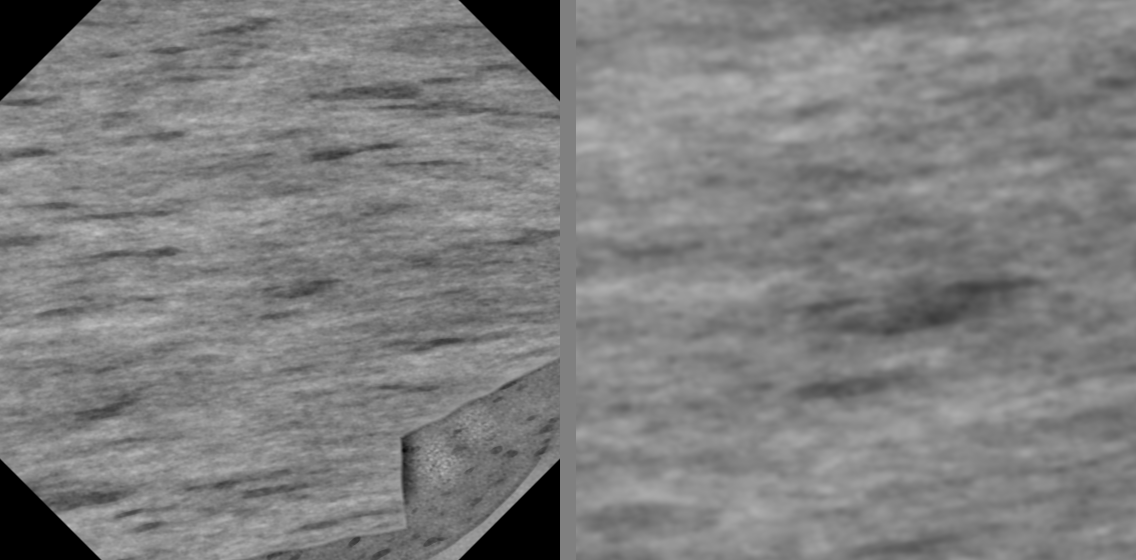
Left, the full canvas; right, a detail of the centre.
Reproduce this texture procedurally as a WebGL 2 fragment shader.

```glsl
#version 300 es
precision highp float;
// Weathered grey wood cut to an octagon, with a recessed corner at lower right.
// The grain is cellular noise (one soft blob per jittered cell) stretched along
// a gently fanning flow; the recess is a distance built from three straight edges.

uniform vec2 u_resolution;
out vec4 fragColor;

const float WOOD_TONE = 0.522;
const float RECESS_TONE = 0.435;
const float RIM_TONE = 0.61;
const float OCTAGON_REACH = 0.819;    // limit of |x| + |y| from the centre
const float SLOPE_LOW = 0.145;        // grain slope at the bottom
const float SLOPE_HIGH = 0.035;       // grain slope at the top
const vec2 BAND_CELLS = vec2(2.2, 13.0);
const vec2 STREAK_CELLS = vec2(6.5, 52.0);
const vec2 FIBRE_CELLS = vec2(19.0, 105.0);
const vec2 GRAIN_CELLS = vec2(75.0, 190.0);
const vec2 SPECK_CELLS = vec2(190.0, 250.0);
const vec2 RECESS_CORNER = vec2(0.714, 0.219);
const float RECESS_SLOPE = 0.5;
const float ARC_RADIUS = 0.564;

vec3 hash3(vec2 cell) {
    vec3 p = fract(cell.xyx * vec3(0.1031, 0.1030, 0.0973));
    p += dot(p, p.yxz + 33.33);
    return fract((p.xxy + p.yzz) * p.zyx);
}

// Signed cellular noise: each cell holds one randomly weighted soft blob.
float blobNoise(vec2 p) {
    vec2 cell = floor(p);
    float sum = 0.0;
    for (int j = -1; j <= 1; j++) {
        for (int i = -1; i <= 1; i++) {
            vec2 id = cell + vec2(i, j);
            vec3 h = hash3(id + 57.0);
            vec2 d = id + h.xy - p;
            float w = max(0.0, 1.0 - dot(d, d));
            sum += (2.0 * h.z - 1.0) * w * w;
        }
    }
    return sum;
}

// Follows the grain: slanted lines with a slow layered wave.
vec2 grainFlow(vec2 uv) {
    float slope = mix(SLOPE_LOW, SLOPE_HIGH, uv.y);
    float wave = 0.004 * sin(7.0 * uv.x + 9.0 * uv.y)
               + 0.0015 * sin(19.0 * uv.x - 23.0 * uv.y);
    return vec2(uv.x, uv.y - slope * (uv.x - 0.5) + wave);
}

float woodTone(vec2 uv, float speck) {
    vec2 q = grainFlow(uv);
    float streak = blobNoise(q * STREAK_CELLS + 11.0);
    float fibre = blobNoise(q * FIBRE_CELLS + 23.0);
    float tone = WOOD_TONE + 0.026 * sin(9.8 * (q.y - 0.54)) - 0.025 * (uv.x - 0.5);
    tone += 0.050 * blobNoise(q * BAND_CELLS + 5.0);
    tone += 0.072 * streak + 0.060 * fibre;
    tone += 0.055 * blobNoise(q * GRAIN_CELLS + 31.0) + 0.028 * speck;
    // Narrow dark cracks where streak and fibre are both low.
    return tone - 0.09 * smoothstep(0.55, 1.3, -(streak + 0.7 * fibre));
}

float recessTone(vec2 uv, float speck) {
    vec2 q = vec2(uv.x + RECESS_SLOPE * uv.y, uv.y - RECESS_SLOPE * uv.x);
    float fleck = blobNoise(q * vec2(38.0, 85.0) + 71.0);
    float tone = RECESS_TONE + 0.045 * blobNoise(q * vec2(9.0, 22.0) + 43.0);
    tone += 0.045 * fleck + 0.045 * speck;
    tone -= 0.10 * smoothstep(0.5, 1.0, -fleck);
    // Two pale worn patches with speckled borders.
    float near = length(uv - vec2(0.785, 0.178)) + 0.008 * fleck;
    float far = length(uv - vec2(0.848, 0.238)) + 0.008 * fleck;
    float patches = max(smoothstep(0.062, 0.018, near), 0.85 * smoothstep(0.054, 0.012, far));
    return tone + patches * (0.13 + 0.05 * speck);
}

void main() {
    vec2 uv = gl_FragCoord.xy / u_resolution;
    float aa = 1.5 / min(u_resolution.x, u_resolution.y);
    vec2 centred = uv - 0.5;
    float speck = blobNoise(uv * SPECK_CELLS + 3.0);

    // Signed distance to the recess, negative inside.
    float wobble = 0.003 * blobNoise(uv * 22.0);
    vec2 c = uv - RECESS_CORNER;
    float above = (c.y - RECESS_SLOPE * c.x) * 0.894 + wobble;
    float left = -c.x - 0.06 * c.y + wobble;
    float overLower = uv.y - 0.06 - 0.2 * (uv.x - 0.73) + wobble;
    float edge = min(max(above, left), overLower);

    // Wood with a pale worn rim beside the recess.
    float wood = woodTone(uv, speck);
    float rimWidth = mix(0.014, 0.034, smoothstep(0.72, 0.85, uv.x));
    float rim = smoothstep(rimWidth, 0.0, edge) * smoothstep(0.38, 0.6, uv.x);
    wood = mix(wood, RIM_TONE + 0.35 * (wood - WOOD_TONE), 0.65 * rim);

    // Recess floor, shadowed under its upper and left walls.
    float recess = recessTone(uv, speck);
    recess -= 0.07 * smoothstep(-0.012, 0.0, edge);
    float wall = smoothstep(-0.034, -0.002, left) * smoothstep(0.025, -0.004, left);
    recess -= 0.22 * wall * smoothstep(0.075, 0.14, uv.y);

    // Pale outer arc with a dark inner line.
    float arc = length(centred) - ARC_RADIUS + 0.5 * wobble;
    float lowRight = smoothstep(0.72, 0.80, uv.x) * smoothstep(0.24, 0.12, uv.y);
    recess -= 0.07 * lowRight * smoothstep(0.008, 0.0, abs(arc + 0.004));
    recess = mix(recess, RIM_TONE + 0.03 * speck, 0.85 * lowRight * smoothstep(-0.002, 0.003, arc));

    float tone = mix(recess, wood, smoothstep(-0.002 - aa, 0.002 + aa, edge));
    float octagon = abs(centred.x) + abs(centred.y) - OCTAGON_REACH;
    tone *= smoothstep(aa, -aa, octagon);
    fragColor = vec4(vec3(clamp(tone, 0.0, 1.0)), 1.0);
}
```
